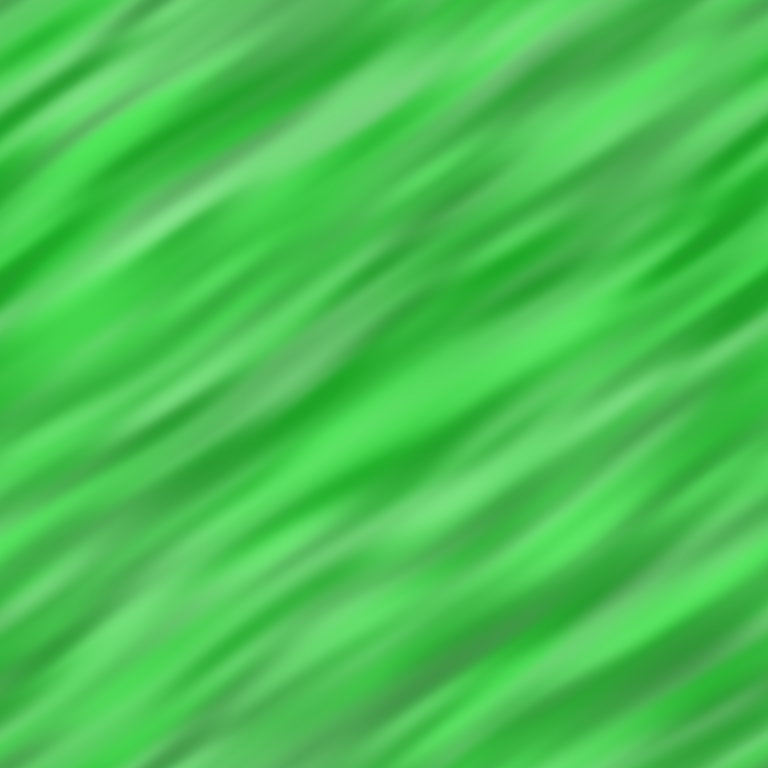
Write a WebGL 2 fragment shader that draws this texture.

```glsl
#version 300 es
precision highp float;

uniform vec2 u_resolution;
out vec4 fragColor;

// Integer hash giving two values in -1..1
vec2 hash2(vec2 cell, uint seed) {
    uvec2 v = uvec2(cell) * 1664525u + 1013904u * (seed + 1u);
    v.x += v.y * 1664525u;
    v.y += v.x * 1664525u;
    v ^= v >> 16u;
    v.x += v.y * 1664525u;
    v.y += v.x * 1664525u;
    v ^= v >> 16u;
    return vec2(v & 65535u) / 32767.5 - 1.0;
}

// Lattice corner reduced to its unique key within one tile
vec2 wrapCorner(vec2 corner, mat2 lattice) {
    mat2 adjugate = mat2(lattice[1].y, -lattice[0].y, -lattice[1].x, lattice[0].x);
    float count = determinant(lattice);
    vec2 key = floor(adjugate * corner + 0.5);
    return key - count * floor((key + 0.5) / count);
}

// Two channels of value noise on a skewed lattice with whole-number entries
vec2 streakNoise(vec2 uv, mat2 lattice, uint seed) {
    vec2 p = lattice * uv;
    vec2 cell = floor(p);
    vec2 f = smoothstep(0.0, 1.0, p - cell);
    vec2 a = hash2(wrapCorner(cell, lattice), seed);
    vec2 b = hash2(wrapCorner(cell + vec2(1, 0), lattice), seed);
    vec2 c = hash2(wrapCorner(cell + vec2(0, 1), lattice), seed);
    vec2 d = hash2(wrapCorner(cell + vec2(1, 1), lattice), seed);
    return mix(mix(a, b, f.x), mix(c, d, f.x), f.y);
}

void main() {
    vec2 uv = gl_FragCoord.xy / u_resolution;

    // Slight periodic bend of the streaks
    vec2 phase = 6.2831853 * vec2(uv.x + 2.0 * uv.y, 2.0 * uv.x - uv.y);
    uv += vec2(-0.002, 0.003) * (sin(phase.x) + sin(phase.y + 1.3));

    // Broad, medium and fine streaks, each with its own slant
    vec2 n = 0.75 * streakNoise(uv, mat2(3, -9, 2, 14), 3u);
    n += 0.9 * streakNoise(uv, mat2(3, -16, 3, 24), 11u);
    n += 0.7 * streakNoise(uv, mat2(5, -25, 4, 36), 23u);

    // Raise the contrast, easing off at the extremes
    n *= 2.4;
    n /= sqrt(1.0 + 0.08 * n * n);

    // First channel sets brightness, second washes the green out
    float green = 0.755 + 0.064 * n.x;
    float red = max(0.298 + 0.053 * n.x + 0.043 * n.y, 0.12);
    fragColor = vec4(red, green, mix(red, green, 0.065), 1.0);
}
```
